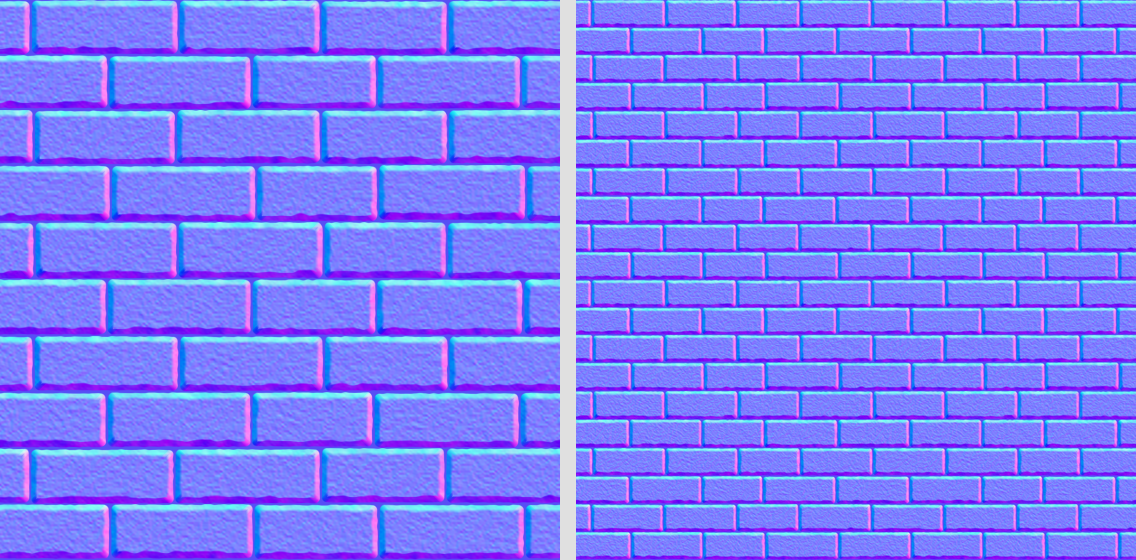
Left: one tile. Right: repeated 2 by 2.
A WebGL 2 fragment shader for this texture map:

```glsl
#version 300 es
precision highp float;
// Tangent-space normal map of a brick wall: ten staggered courses of four bricks.
// Each brick is a rounded box whose rim tilts outwards along a chipped bevel;
// the faces carry fine grain taken from the slope of wrapping value noise.

uniform vec2 u_resolution;
out vec4 fragColor;

const float COURSES = 10.0;
const vec4 EVEN_JOINTS = vec4(0.057, 0.316, 0.575, 0.797);
const vec4 ODD_JOINTS = vec4(0.193, 0.453, 0.673, 0.934);
const float COURSE_SHIFT = 0.010;   // sideways jitter of a whole course
const float JOINT_SHIFT = 0.006;    // sideways jitter of one joint
const float BRICK_LIFT = 0.0025;    // vertical jitter of one brick
const float SAG = 0.0058;           // bending of the courses near the top
const float HALF_GAP = 0.0021;
const float CORNER = 0.009;
const float BEVEL_TOP = 0.0135;
const float BEVEL_BOTTOM = 0.0125;
const float BEVEL_SIDE = 0.0125;
const float CHIP = 0.008;           // raggedness of the inner bevel line
const float RIM_WOBBLE = 0.0018;    // raggedness of the outer outline
const float FACET = 0.55;           // random turning of the chipped bevel
const vec2 TILT = vec2(0.46, 0.42);
const vec2 GRAIN = vec2(0.20, 0.27);
const vec3 FACE = vec3(0.49, 0.50, 1.0);
const vec3 MORTAR = vec3(0.34, 0.31, 0.96);

float hash(vec2 p) {
    return fract(sin(dot(p, vec2(127.1, 311.7))) * 43758.5);
}

// Value noise that repeats after the given whole number of cells
float wrapNoise(vec2 uv, vec2 cells) {
    vec2 p = uv * cells;
    vec2 i = floor(p);
    vec2 f = p - i;
    f = f * f * (3.0 - 2.0 * f);
    vec2 a = mod(i, cells);
    vec2 b = mod(i + 1.0, cells);
    return mix(mix(hash(a), hash(vec2(b.x, a.y)), f.x),
               mix(hash(vec2(a.x, b.y)), hash(b), f.x), f.y);
}

float grainHeight(vec2 uv) {
    return 0.6 * wrapNoise(uv, vec2(210.0, 250.0)) + 0.6 * wrapNoise(uv, vec2(110.0, 130.0));
}

vec2 grainSlope(vec2 uv) {
    vec2 e = vec2(0.0018, 0.0);
    return vec2(grainHeight(uv - e.xy) - grainHeight(uv + e.xy),
                grainHeight(uv - e.yx) - grainHeight(uv + e.yx));
}

float jointAt(int i, float course) {
    float base = mod(course, 2.0) < 0.5 ? EVEN_JOINTS[i] : ODD_JOINTS[i];
    return base + COURSE_SHIFT * (hash(vec2(course, 17.0)) - 0.5)
                + JOINT_SHIFT * (hash(vec2(course, float(i) + 31.0)) - 0.5);
}

// Position from the centre of the brick in xy, half its size in zw
vec4 findBrick(vec2 uv) {
    float down = 1.0 - uv.y;
    float bend = sin(3.14159 * (down + 0.2));
    float level = (down + SAG * pow(bend * bend, 3.0)) * COURSES;
    float course = mod(floor(level), COURSES);
    vec4 brick = vec4(0.0, 0.0, 0.1, 0.05);
    for (int i = 0; i < 4; i++) {
        float left = jointAt(i, course);
        float width = fract(jointAt((i + 1) % 4, course) - left);
        float x = fract(uv.x - left);
        if (x < width) {
            float lift = BRICK_LIFT * (hash(vec2(course, float(i) + 53.0)) - 0.5);
            brick = vec4(x - 0.5 * width, (0.5 - fract(level)) / COURSES - lift,
                         0.5 * width, 0.5 / COURSES);
        }
    }
    return brick;
}

void main() {
    vec2 uv = gl_FragCoord.xy / u_resolution;
    vec4 brick = findBrick(uv);

    // Depth inside the rounded outline and the direction of the nearest rim
    vec2 a = abs(brick.xy) - (brick.zw - HALF_GAP) + CORNER;
    float nearest = max(a.x, a.y);
    float depth = CORNER - length(max(a, 0.0)) - min(nearest, 0.0);
    vec2 side = vec2(brick.x < 0.0 ? -1.0 : 1.0, brick.y < 0.0 ? -1.0 : 1.0);
    vec2 outward = side * normalize(max(a - nearest + CORNER, 0.0));

    // Chipped bevel, roughest along the bottom
    float coarse = wrapNoise(uv, vec2(54.0, 60.0));
    float fine = wrapNoise(uv, vec2(120.0, 100.0));
    float chips = 0.65 * coarse + 0.35 * fine - 0.5;
    float under = max(-outward.y, 0.0);
    float bevel = mix(BEVEL_SIDE, outward.y > 0.0 ? BEVEL_TOP : BEVEL_BOTTOM, abs(outward.y));
    bevel += chips * CHIP * (0.75 + 0.5 * under);
    depth += RIM_WOBBLE * (fine - 0.5);
    float slope = 1.0 - smoothstep(bevel * mix(0.45, 0.72, under), bevel, depth);
    float turn = (wrapNoise(uv + 0.37, vec2(72.0, 64.0)) - 0.5) * FACET;
    vec2 tilt = outward + turn * vec2(abs(outward.y), 0.5 * abs(outward.x));
    tilt *= 0.88 + 0.3 * coarse;

    // Face grain, bevel and mortar
    vec3 color = FACE;
    color.xy += GRAIN * grainSlope(uv) * (1.0 - 0.6 * slope);
    color.xy += TILT * tilt * slope;
    color.z -= 0.04 * slope;
    color = mix(MORTAR, color, smoothstep(-0.0016, 0.0014, depth));
    fragColor = vec4(clamp(color, 0.0, 1.0), 1.0);
}
```
